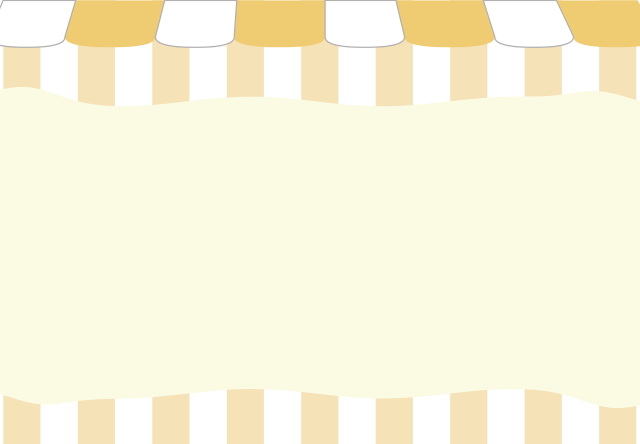
This background is drawn by a Shadertoy shader. Its source:

```glsl
// A shop awning above a striped wall, with a wide cream band for content.
// Stripes repeat with mod, the band lies between two wavy curves, and the
// awning loops over slanted panels. Units: percent of canvas width, y down.

// Seams between awning panels: x at the top, x where the rounding begins.
const vec2 SEAMS[9] = vec2[9](
    vec2(0.5, -1.8), vec2(11.85, 10.15), vec2(25.75, 24.3),
    vec2(37.0, 36.6), vec2(50.8, 50.8), vec2(61.85, 63.2),
    vec2(75.5, 77.3), vec2(86.9, 89.6), vec2(99.6, 102.9));

// Antialiased coverage of a signed distance.
float cover(float dist) {
    return clamp(0.5 - dist * iResolution.x / 100.0, 0.0, 1.0);
}

// Smooth bump that lifts or lowers a wave near its ends.
float bump(float x, float center) {
    float t = (x - center) / 4.56;
    return exp(-0.5 * t * t);
}

// Approximate distance to a panel with slanted sides and a rounded hem.
float panelDistance(vec2 p, vec2 leftSeam, vec2 rightSeam) {
    float slide = clamp(p.y / 5.73, 0.0, 1.0);
    float left = mix(leftSeam.x, leftSeam.y, slide);
    float right = mix(rightSeam.x, rightSeam.y, slide);
    vec2 radius = vec2(0.5 * (right - left), 1.7);
    vec2 q = vec2(abs(p.x - 0.5 * (left + right)), max(p.y - 5.73, 0.0)) / radius;
    float level = pow(q.x, 2.5) + pow(q.y, 2.5) - 1.0;
    vec2 slope = 2.5 * pow(q, vec2(1.5)) / radius;
    return max(level / max(length(slope), 0.001), 0.07 - p.y);
}

void mainImage(out vec4 fragColor, in vec2 fragCoord) {
    vec2 uv = fragCoord / iResolution.xy;
    vec2 p = vec2(100.0 * uv.x, 69.8 * (1.0 - uv.y));

    // Striped wall
    float period = 11.637;
    float stripe = abs(mod(p.x - 3.425 + 0.5 * period, period) - 0.5 * period) - 2.905;
    vec3 color = mix(vec3(1.0), vec3(0.961, 0.886, 0.718), cover(stripe));

    // Cream band between two waves
    float wave = -0.745 * cos(6.2832 * (p.x - 39.3) / 41.0);
    float upper = 15.95 + wave - 1.8 * bump(p.x, 4.4) - 1.95 * bump(p.x, 94.0);
    float lower = 61.9 + wave + 1.91 * bump(p.x, 6.0) + 1.69 * bump(p.x, 95.6);
    color = mix(color, vec3(0.984, 0.98, 0.886), cover(max(upper - p.y, p.y - lower)));

    // Awning: yellow panels (odd) first, then outlined white ones (even)
    for (int i = 0; i < 8; i++) {
        int panel = (2 * i + 1) % 9;
        bool isWhite = panel % 2 == 0;
        float dist = panelDistance(p, SEAMS[panel], SEAMS[panel + 1]);
        vec3 cloth = isWhite ? vec3(1.0) : vec3(0.937, 0.8, 0.447);
        color = mix(color, cloth, cover(dist));
        if (isWhite) color = mix(color, vec3(0.7, 0.69, 0.69), cover(abs(dist) - 0.1));
    }

    fragColor = vec4(color, 1.0);
}
```
